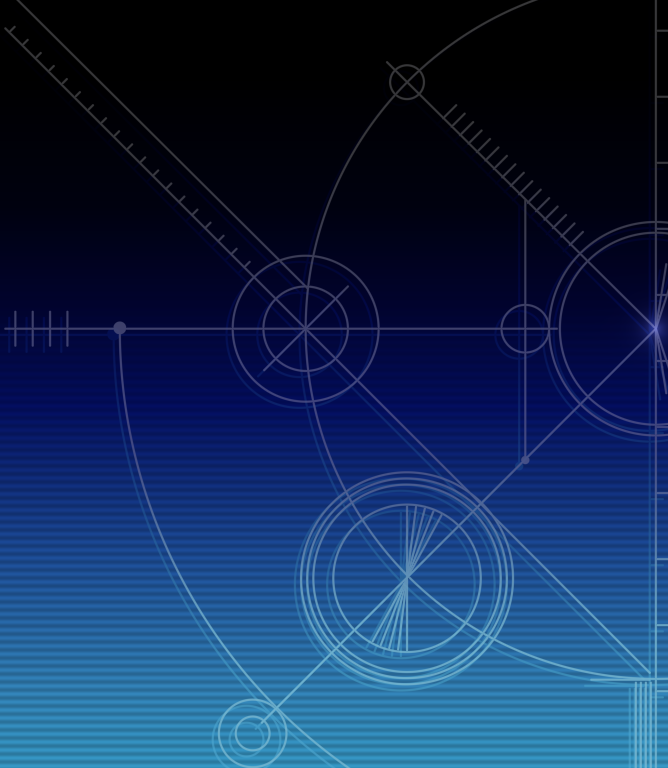
A WebGL 1 fragment shader for this background:

```glsl
precision highp float;
// A drafting chart of circles, rulers and spokes over a black to cyan gradient.
// Every stroke is a distance to a segment, ring or repeated tick; the same
// drawing is laid twice, first as an offset blue ghost and then as pale ink.

uniform vec2 u_resolution;

// Lengths are fractions of the canvas height, origin at the lower left.
const float LINE_HALF_WIDTH = 0.0014;
const float INK_OPACITY = 0.80;
const float GHOST_OPACITY = 0.60;
const vec2 GHOST_OFFSET = vec2(-0.008, -0.008);
const float STRIPE_COUNT = 96.0;
const float STRIPE_DEPTH = 0.11;

const vec2 MAIN_HUB = vec2(0.854, 0.572);
const vec2 LEFT_HUB = vec2(0.398, 0.572);
const vec2 SPOKE_WHEEL = vec2(0.530, 0.247);
const vec2 TOP_RING = vec2(0.530, 0.893);
const vec2 CORNER_RING = vec2(0.329, 0.045);
const vec2 AXIS_DOT = vec2(0.156, 0.573);
const vec2 DROP_DOT = vec2(0.684, 0.401);
const float ORBIT_RADIUS = 0.456;
const float OUTER_ARC_RADIUS = 0.698;

const vec3 INK_TOP = vec3(0.27, 0.27, 0.28);
const vec3 INK_MIDDLE = vec3(0.31, 0.32, 0.53);
const vec3 INK_BOTTOM = vec3(0.47, 0.72, 0.82);

float ramp(float a, float b, float x) {
  return clamp((x - a) / (b - a), 0.0, 1.0);
}

// Vertical gradient; depth runs from 0 at the top to 1 at the bottom.
vec3 gradient(float depth) {
  vec3 c = mix(vec3(0.0), vec3(0.0, 0.004, 0.06), ramp(0.10, 0.27, depth));
  c = mix(c, vec3(0.004, 0.012, 0.18), ramp(0.27, 0.40, depth));
  c = mix(c, vec3(0.01, 0.05, 0.35), ramp(0.40, 0.53, depth));
  c = mix(c, vec3(0.10, 0.27, 0.54), ramp(0.53, 0.72, depth));
  c = mix(c, vec3(0.18, 0.47, 0.66), ramp(0.72, 0.90, depth));
  return mix(c, vec3(0.19, 0.54, 0.70), ramp(0.90, 1.0, depth));
}

float segment(vec2 p, vec2 a, vec2 b) {
  vec2 ab = b - a;
  return length(p - a - ab * clamp(dot(p - a, ab) / dot(ab, ab), 0.0, 1.0));
}

// Concentric rings growing outwards from the given radius.
float rings(vec2 p, vec2 center, float radius, float gap, float count) {
  float r = length(p - center) - radius;
  float n = clamp(floor(r / gap + 0.5), 0.0, count - 1.0);
  return abs(r - n * gap);
}

float ring(vec2 p, vec2 center, float radius) {
  return abs(length(p - center) - radius);
}

// Equal strokes repeated along a direction perpendicular to them.
float ticks(vec2 p, vec2 start, vec2 pitch, vec2 stroke, float count) {
  float n = floor(dot(p - start, pitch) / dot(pitch, pitch) + 0.5);
  vec2 a = start + pitch * clamp(n, 0.0, count - 1.0);
  return segment(p, a, a + stroke);
}

// Spokes spreading clockwise from vertical.
float fan(vec2 q, float radius, float angleStep, float count) {
  float n = clamp(floor(atan(q.x, q.y) / angleStep + 0.5), 0.0, count - 1.0);
  float angle = n * angleStep;
  return segment(q, vec2(0.0), radius * vec2(sin(angle), cos(angle)));
}

float drawing(vec2 p) {
  // Large arcs and hub rings
  float d = ring(p, MAIN_HUB, ORBIT_RADIUS);
  float arc = ring(p, MAIN_HUB, OUTER_ARC_RADIUS);
  d = min(d, max(arc, p.y - AXIS_DOT.y));
  d = min(d, rings(p, MAIN_HUB, 0.125, 0.014, 2.0));
  d = min(d, rings(p, LEFT_HUB, 0.055, 0.040, 2.0));
  d = min(d, rings(p, SPOKE_WHEEL, 0.122, 0.008, 3.0));
  d = min(d, ring(p, SPOKE_WHEEL, 0.096));
  d = min(d, rings(p, CORNER_RING, 0.022, 0.022, 2.0));
  d = min(d, ring(p, TOP_RING, 0.022));
  d = min(d, ring(p, vec2(DROP_DOT.x, MAIN_HUB.y), 0.031));

  // Axes, diagonals and cross stroke
  d = min(d, segment(p, vec2(0.007, 0.572), vec2(0.725, 0.572)));
  d = min(d, segment(p, DROP_DOT, vec2(DROP_DOT.x, 0.740)));
  d = min(d, segment(p, vec2(0.007, 0.963), vec2(0.846, 0.124)));
  d = min(d, segment(p, vec2(0.013, 1.010), vec2(0.401, 0.624)));
  d = min(d, segment(p, vec2(0.504, 0.919), MAIN_HUB));
  d = min(d, segment(p, vec2(0.341, 0.059), MAIN_HUB));
  d = min(d, segment(p, vec2(0.344, 0.518), vec2(0.453, 0.627)));
  d = min(d, segment(p, vec2(0.770, 0.115), vec2(0.846, 0.115)));
  d = min(d, abs(p.x - MAIN_HUB.x));

  // Ruler marks, spokes and lower columns
  d = min(d, ticks(p, vec2(0.012, 0.958), vec2(0.017, -0.017), vec2(0.007), 19.0));
  d = min(d, ticks(p, vec2(0.577, 0.846), vec2(0.011, -0.011), vec2(0.017), 16.0));
  d = min(d, ticks(p, vec2(0.020, 0.550), vec2(0.0226, 0.0), vec2(0.0, 0.044), 4.0));
  d = min(d, ticks(p, vec2(0.854, 0.100), vec2(0.0, 0.086), vec2(0.017, 0.0), 11.0));
  d = min(d, ticks(p, vec2(0.828, 0.0), vec2(0.0065, 0.0), vec2(0.0, 0.111), 4.0));
  vec2 q = p - SPOKE_WHEEL;
  d = min(d, fan(q.y < 0.0 ? -q : q, 0.094, 0.125, 5.0));
  q = p - MAIN_HUB;
  d = min(d, fan(vec2(q.x, abs(q.y)), 0.085, 0.16, 3.0));

  // Solid dots, expressed as distances to the stroke centre
  d = min(d, max(length(p - AXIS_DOT) - 0.007, 0.0));
  return min(d, max(length(p - DROP_DOT) - 0.004, 0.0));
}

float stroke(vec2 p) {
  float halfPixel = 0.75 / u_resolution.y;
  float d = drawing(p) - LINE_HALF_WIDTH;
  return 1.0 - smoothstep(-halfPixel, halfPixel, d);
}

void main() {
  vec2 p = gl_FragCoord.xy / u_resolution.y;
  float depth = 1.0 - p.y;
  vec3 color = gradient(depth);
  float wave = sin(6.28318 * STRIPE_COUNT * p.y);
  color *= 1.0 + STRIPE_DEPTH * wave * smoothstep(0.30, 0.65, depth);

  // Ghost takes the brighter hue found further down the gradient
  vec3 ghost = gradient(depth + 0.12) + 0.12 * smoothstep(0.65, 1.0, depth);
  color = mix(color, ghost, GHOST_OPACITY * stroke(p - GHOST_OFFSET));

  vec3 ink = mix(INK_TOP, INK_MIDDLE, smoothstep(0.15, 0.55, depth));
  ink = mix(ink, INK_BOTTOM, smoothstep(0.55, 0.85, depth));
  color = mix(color, ink, INK_OPACITY * stroke(p));
  color += vec3(0.22, 0.24, 0.40) * exp(-length(p - MAIN_HUB) / 0.012);
  gl_FragColor = vec4(color, 1.0);
}
```
